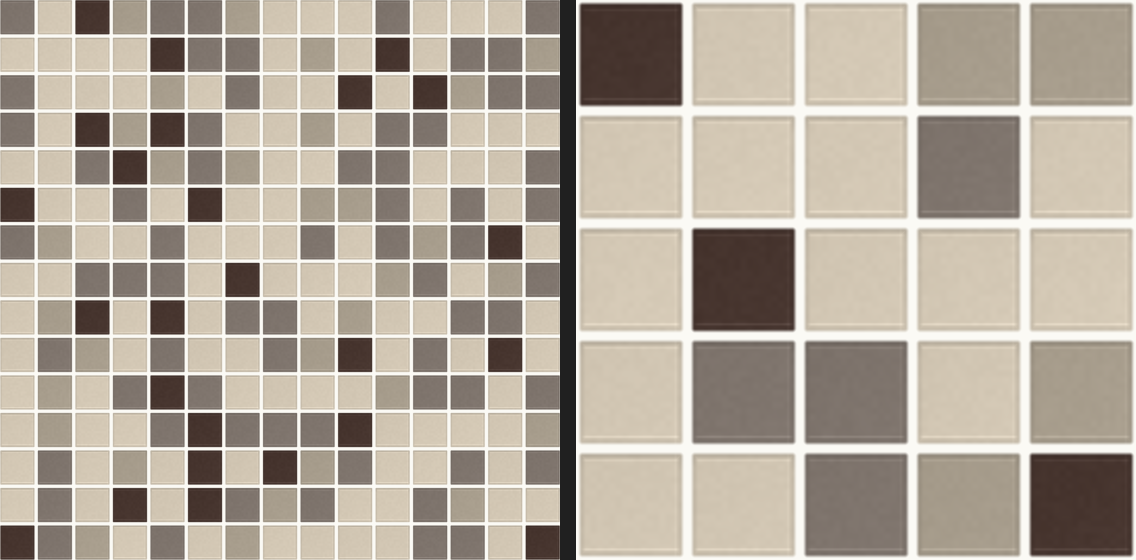
Left, the full canvas; right, a detail of the centre.
Give the GLSL for this pattern, as a WebGL 2 fragment shader.

```glsl
#version 300 es
precision highp float;
// Square glazed mosaic tiles in four earthy tones, set in near-white grout.

uniform vec2 u_resolution;
out vec4 outColor;

const float TILES_ACROSS = 14.924;   // pitches per canvas, edge tiles slightly cut
const float GRID_OFFSET = 0.036;
const int COLUMNS = 15;
const float HALF_TILE = 0.455;       // in pitches; the rest is grout
const float CORNER_RADIUS = 0.025;
const float EDGE_SOFTNESS = 0.022;
const float BEVEL = 0.06;            // distance of the glints from the rim
const float GLINT_WIDTH = 0.02;
const float TONE_VARIATION = 0.02;
const float GRAIN = 0.018;
const float GRAIN_SCALE = 18.0;      // grain cells per tile

const vec3 GROUT = vec3(0.985, 0.98, 0.96);
const vec3 CREAM = vec3(0.825, 0.78, 0.705);
const vec3 TAUPE = vec3(0.495, 0.455, 0.425);
const vec3 BEIGE = vec3(0.655, 0.615, 0.55);
const vec3 BROWN = vec3(0.275, 0.205, 0.18);

// Cumulative shares of the tones
const float CREAM_LIMIT = 0.47;
const float TAUPE_LIMIT = 0.755;
const float BEIGE_LIMIT = 0.90;

float hash(vec2 p) {
    return fract(sin(dot(p, vec2(12.9898, 78.233))) * 43758.5453);
}

float valueNoise(vec2 p) {
    vec2 i = floor(p), f = fract(p);
    f = f * f * (3.0 - 2.0 * f);
    return mix(mix(hash(i), hash(i + vec2(1, 0)), f.x),
               mix(hash(i + vec2(0, 1)), hash(i + vec2(1, 1)), f.x), f.y);
}

float roundedBox(vec2 p, float halfSize, float radius) {
    vec2 q = abs(p) - halfSize + radius;
    return length(max(q, 0.0)) + min(max(q.x, q.y), 0.0) - radius;
}

// Shuffled position of a tile within its row, 0 to 1: keeps the shares even
float shuffledRank(vec2 cell) {
    float own = hash(cell + 3.7);
    float rank = 0.0;
    for (int i = 0; i < COLUMNS; i++) {
        rank += step(hash(vec2(float(i), cell.y) + 3.7), own - 1e-5);
    }
    return (rank + hash(vec2(cell.y, 41.3))) / float(COLUMNS);
}

vec3 tileTone(vec2 cell) {
    float pick = shuffledRank(cell);
    if (pick < CREAM_LIMIT) return CREAM;
    if (pick < TAUPE_LIMIT) return TAUPE;
    if (pick < BEIGE_LIMIT) return BEIGE;
    return BROWN;
}

// Soft line around zero
float glint(float x, float width) {
    return 1.0 - smoothstep(0.0, width, abs(x));
}

void main() {
    vec2 grid = gl_FragCoord.xy / u_resolution * TILES_ACROSS + GRID_OFFSET;
    float pixel = TILES_ACROSS / min(u_resolution.x, u_resolution.y);
    vec2 cell = floor(grid);
    vec2 p = fract(grid) - 0.5;
    float dist = roundedBox(p, HALF_TILE, CORNER_RADIUS);

    // Glaze: tone, faint grain and a slight fall of light
    vec3 color = tileTone(cell);
    color *= 1.0 + TONE_VARIATION * (hash(cell + 17.1) - 0.5);
    color += GRAIN * (valueNoise(grid * GRAIN_SCALE) - 0.5);
    color += 0.012 * (p.x - p.y);

    // Bevel: shaded rim, with glints along the top, bottom and right
    float width = max(GLINT_WIDTH, pixel * 0.8);
    float rim = smoothstep(-BEVEL, -0.01, dist);
    float inner = HALF_TILE - BEVEL;
    float insideX = 1.0 - smoothstep(inner, HALF_TILE, abs(p.x));
    color *= 1.0 - rim * (0.07 + 0.06 * smoothstep(0.3, 0.45, p.y));
    color += 0.06 * glint(p.y + inner, width) * insideX;
    color += 0.035 * glint(p.y - inner, width) * insideX;
    color += 0.02 * glint(p.x - inner, width);

    // Grout around the tile
    float soft = max(EDGE_SOFTNESS, pixel * 0.7);
    color = mix(color, GROUT, smoothstep(-soft, soft, dist));
    outColor = vec4(clamp(color, 0.0, 1.0), 1.0);
}
```
